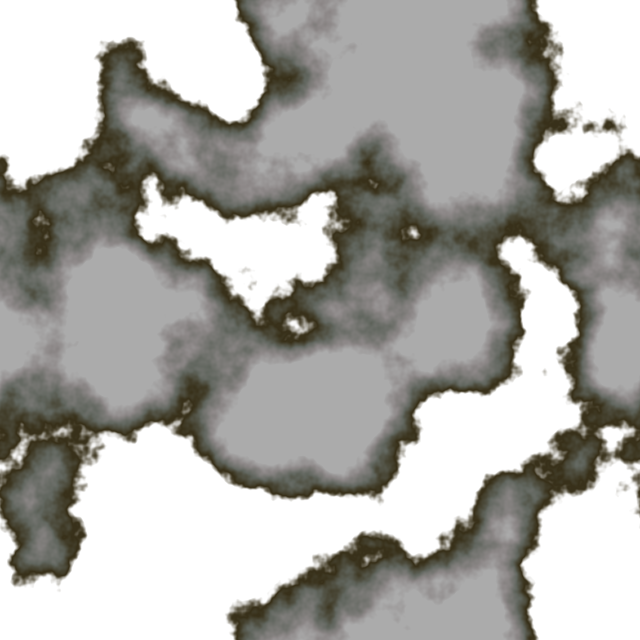
Write a WebGL 2 fragment shader that draws this texture.

```glsl
#version 300 es
precision highp float;

uniform vec2 u_resolution;
out vec4 fragColor;

const float TAU = 6.2831853;

float hash(ivec2 cell, int seed) {
  uint h = uint(cell.x + 64) * 1597u + uint(cell.y + 64) * 51749u + uint(seed) * 7919u;
  h = (h ^ (h >> 16)) * 73244475u;
  h = (h ^ (h >> 15)) * 73244475u;
  h ^= h >> 16;
  return float(h >> 8) / 16777216.0;
}

// Slope of a random direction at a wrapped lattice corner.
float cornerSlope(vec2 corner, vec2 offset, float period, int seed) {
  float angle = TAU * hash(ivec2(mod(corner, period)), seed);
  return dot(vec2(cos(angle), sin(angle)), offset);
}

float tiledNoise(vec2 uv, float period, int seed) {
  vec2 p = uv * period;
  vec2 cell = floor(p);
  vec2 f = p - cell;
  vec2 w = f * f * f * (f * (f * 6.0 - 15.0) + 10.0);
  vec2 e = vec2(1.0, 0.0);
  float bottom = mix(cornerSlope(cell, f, period, seed),
                     cornerSlope(cell + e.xy, f - e.xy, period, seed), w.x);
  float top = mix(cornerSlope(cell + e.yx, f - e.yx, period, seed),
                  cornerSlope(cell + e.xx, f - e.xx, period, seed), w.x);
  return mix(bottom, top, w.y);
}

// Broad landforms: whole-number waves with zero mean and unit variance.
float landforms(vec2 uv, int seed) {
  float sum = 0.0;
  float variance = 0.0;
  for (int kx = 0; kx <= 5; kx++) {
    for (int ky = -5; ky <= 5; ky++) {
      float k2 = float(kx * kx + ky * ky);
      bool mirrored = kx == 0 && ky <= 0;
      if (mirrored || k2 > 26.0) continue;
      float amplitude = 1.0 / (3.0 + k2);
      float phase = hash(ivec2(kx, ky), seed);
      sum += amplitude * cos(TAU * (dot(vec2(kx, ky), uv) + phase));
      variance += 0.5 * amplitude * amplitude;
    }
  }
  return sum * inversesqrt(variance);
}

// Fine octaves that roughen the coasts and mottle the slopes.
float roughness(vec2 uv, float amplitude, float gain) {
  float sum = 0.0;
  float period = 9.0;
  for (int octave = 0; octave < 5; octave++) {
    sum += amplitude * tiledNoise(uv, period, octave + 11);
    amplitude *= gain;
    period *= 2.0;
  }
  return sum;
}

float ramp(float low, float high, float x) {
  return clamp((x - low) / (high - low), 0.0, 1.0);
}

vec3 terrainColor(float height) {
  const vec3 snow = vec3(1.0);
  const vec3 peat = vec3(0.22, 0.19, 0.10);
  const vec3 moss = vec3(0.38, 0.40, 0.37);
  const vec3 stone = vec3(0.55, 0.53, 0.53);
  const vec3 plateau = vec3(0.67);
  vec3 color = mix(peat, moss, ramp(-0.16, 0.22, height));
  color = mix(color, stone, ramp(0.22, 0.60, height));
  color = mix(color, plateau, ramp(0.60, 0.92, height));
  return mix(snow, color, smoothstep(-0.46, -0.18, height));
}

void main() {
  vec2 uv = gl_FragCoord.xy / u_resolution;
  float height = landforms(uv, 5) + roughness(uv, 0.95, 0.54);
  fragColor = vec4(terrainColor(height), 1.0);
}
```
